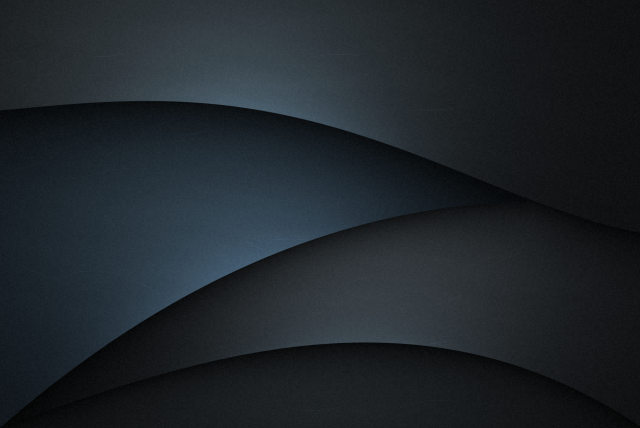
Give the GLSL for this background, as a WebGL 1 fragment shader.

```glsl
precision highp float;

uniform vec2 u_resolution;

// Edge curves: polynomial coefficients of x, x^2, x^3, x^4
#define UPPER_EDGE vec4(0.134, 0.138, -1.551, 0.993)
#define UPPER_START 0.742
#define MIDDLE_EDGE vec4(1.31, -0.88, 0.085, 0.0)
#define LOWER_EDGE vec4(0.55, -0.09, -0.456, 0.0)
#define GLOW_WIDTH 0.20
#define SHADOW_FLOOR 0.32
#define GRAIN 0.022
#define GRAIN_CELLS 340.0
#define SCRATCHES 26
#define SCRATCH_LIGHT 0.13

float hash(vec2 p) {
  return fract(sin(dot(p, vec2(12.99, 78.23))) * 4375.85);
}

// Signed distance below a curve, in canvas heights
float depthBelow(vec2 uv, float start, vec4 k, float aspect) {
  float x = uv.x;
  float height = start + x * (k.x + x * (k.y + x * (k.z + x * k.w)));
  float slope = k.x + x * (2.0 * k.y + x * (3.0 * k.z + x * 4.0 * k.w));
  return (height - uv.y) * inversesqrt(1.0 + slope * slope / (aspect * aspect));
}

float softLight(vec2 uv, vec2 center, vec2 size) {
  vec2 q = (uv - center) / size;
  return exp(-dot(q, q));
}

// Light resting just above an edge, strongest at one place along it
float edgeGlow(float depth, float x, float center, float reach) {
  float along = (x - center) / GLOW_WIDTH;
  return exp(min(depth, 0.0) / reach - along * along);
}

float shadow(float depth, float reach) {
  return mix(1.0, SHADOW_FLOOR, exp(-max(depth, 0.0) / reach));
}

float cover(float depth) {
  float pixel = 1.0 / u_resolution.y;
  return smoothstep(-0.7 * pixel, 0.7 * pixel, depth);
}

// Faint bent hairlines scattered over the surface
float scratches(vec2 p, float aspect) {
  float sum = 0.0;
  float width = max(0.0012, 0.6 / u_resolution.y);
  for (int i = 0; i < SCRATCHES; i++) {
    float id = float(i) + 1.0;
    vec2 center = vec2(hash(vec2(id, 1.3)) * aspect, hash(vec2(id, 4.7)));
    float angle = (hash(vec2(id, 8.1)) - 0.6) * 0.9;
    float c = cos(angle);
    float s = sin(angle);
    vec2 q = mat2(c, -s, s, c) * (p - center);
    float bend = (hash(vec2(id, 2.9)) - 0.5) * 5.0;
    float halfLength = mix(0.03, 0.10, hash(vec2(id, 6.4)));
    float line = 1.0 - smoothstep(0.0, width, abs(q.y - bend * q.x * q.x));
    sum += line * (1.0 - smoothstep(0.3, 1.0, abs(q.x) / halfLength));
  }
  return min(sum, 1.0);
}

// Brushed sheen from layered sines
float brushed(vec2 p) {
  float sum = 0.0;
  float weight = 0.5;
  vec2 frequency = vec2(3.0, 47.0);
  for (int i = 0; i < 4; i++) {
    sum += weight * sin(dot(p, frequency) + 2.0 * sin(p.x * frequency.x * 1.7));
    frequency = frequency * 1.83 + vec2(1.3, 2.1);
    weight *= 0.6;
  }
  return sum;
}

void main() {
  vec2 uv = gl_FragCoord.xy / u_resolution;
  float aspect = u_resolution.x / u_resolution.y;
  vec2 p = vec2(uv.x * aspect, uv.y);

  float upper = depthBelow(uv, UPPER_START, UPPER_EDGE, aspect);
  float middle = depthBelow(uv, 0.0, MIDDLE_EDGE, aspect);
  float lower = depthBelow(uv, 0.0, LOWER_EDGE, aspect);
  float inner = min(upper, middle);

  // Back sheet
  vec3 color = vec3(0.052, 0.057, 0.062);
  color += vec3(0.145, 0.170, 0.182) * softLight(uv, vec2(0.34, 0.80), vec2(0.39, 0.45));
  color += vec3(0.10, 0.15, 0.19) * edgeGlow(upper, uv.x, 0.42, 0.11);

  // Blue sheet
  vec3 blue = vec3(0.050, 0.068, 0.085);
  blue += vec3(0.125, 0.165, 0.190) * softLight(uv, vec2(0.34, 0.46), vec2(0.33, 0.40));
  blue += vec3(0.10, 0.14, 0.18) * edgeGlow(middle, uv.x, 0.38, 0.11);
  color = mix(color, blue * shadow(upper, 0.085), cover(upper));

  // Grey sheet
  vec3 grey = vec3(0.050, 0.055, 0.060);
  grey += vec3(0.165, 0.185, 0.200) * softLight(uv, vec2(0.57, 0.36), vec2(0.31, 0.32));
  grey += vec3(0.07, 0.10, 0.12) * edgeGlow(lower, uv.x, 0.55, 0.055);
  color = mix(color, grey * shadow(inner, 0.050), cover(inner));

  // Front sheet
  vec3 front = vec3(0.050, 0.054, 0.057);
  front += vec3(0.070, 0.084, 0.090) * softLight(uv, vec2(0.50, 0.07), vec2(0.34, 0.20));
  color = mix(color, front * shadow(lower, 0.035), cover(min(inner, lower)));

  // Surface texture
  color *= 1.0 + 0.02 * brushed(p) + SCRATCH_LIGHT * scratches(p, aspect);
  color += GRAIN * (hash(floor(p * GRAIN_CELLS)) - 0.5);
  gl_FragColor = vec4(clamp(color, 0.0, 1.0), 1.0);
}
```
